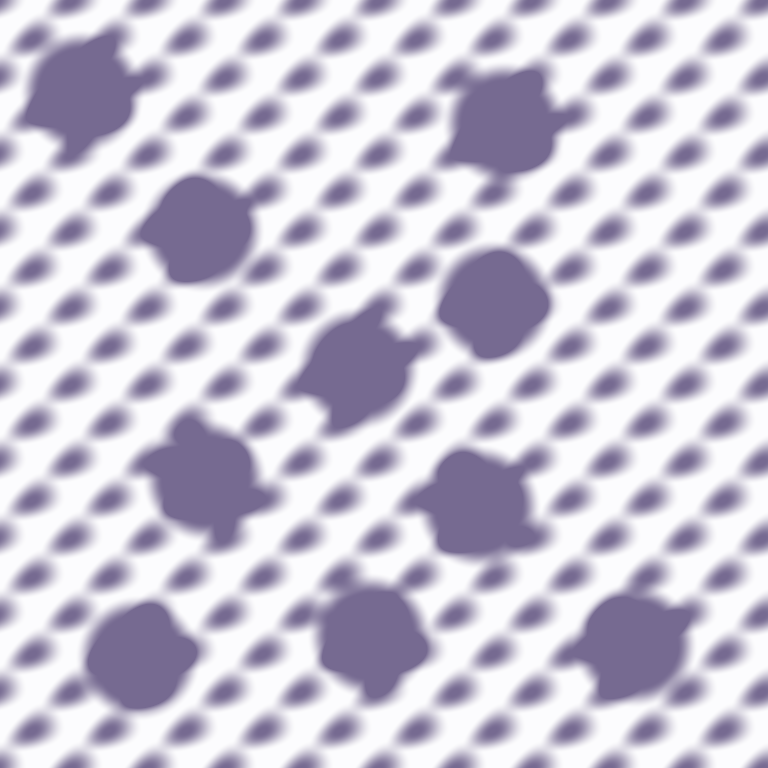
Give the GLSL for this pattern, as a three.js fragment shader.

```glsl
varying vec2 vUv;

// Soft egg-shaped dot, tilted up to the right and wider at its upper end
float dotInk(vec2 d) {
  float c = cos(0.52), s = sin(0.52);
  vec2 e = vec2(c * d.x + s * d.y, c * d.y - s * d.x) / vec2(0.245, 0.145);
  e.y *= 1.0 - 0.22 * clamp(e.x, -1.5, 1.5);
  return 1.0 - smoothstep(0.2, 1.85, length(e));
}

// Staggered dots: ten columns and twenty rows, each cell edge on a diagonal
float dotLattice(vec2 uv) {
  vec2 q = uv * 10.0 - vec2(0.42, 0.48);
  vec2 diagonal = vec2(q.x + q.y, q.x - q.y);
  vec2 local = diagonal - floor(diagonal + 0.5);
  float ink = 0.0;
  for (int j = -1; j <= 1; j++) {
    for (int i = -1; i <= 1; i++) {
      vec2 d = local - vec2(float(i), float(j));
      ink += dotInk(0.5 * vec2(d.x + d.y, d.x - d.y));
    }
  }
  return ink;
}

// Spots descend the canvas, spread sideways by a golden-ratio sequence with a sway
vec2 spotCenter(float i) {
  float odd = mod(i, 2.0);
  float x = 0.095 + 0.75 * fract(0.62 * i) + 0.098 * sin(1.5708 * i + 0.12)
          - 0.145 * odd * smoothstep(5.0, 9.0, i);
  float y = 0.88 - 0.09 * i - odd * (0.026 * i - 0.075);
  return vec2(x, max(y, 0.01 + 0.018 * i));
}

float spotInk(vec2 uv) {
  float ink = 0.0;
  for (int i = 0; i < 10; i++) {
    float r = distance(uv, spotCenter(float(i)));
    ink = max(ink, 1.0 - smoothstep(0.055, 0.083, r));
  }
  return ink;
}

void main() {
  // Adding the inks lets dots at a spot's rim fuse into its outline
  float ink = min(dotLattice(vUv) + spotInk(vUv), 1.0);
  vec3 paper = vec3(0.99, 0.99, 0.995);
  vec3 violet = vec3(0.463, 0.416, 0.569);
  gl_FragColor = vec4(mix(paper, violet, ink), 1.0);
}
```
